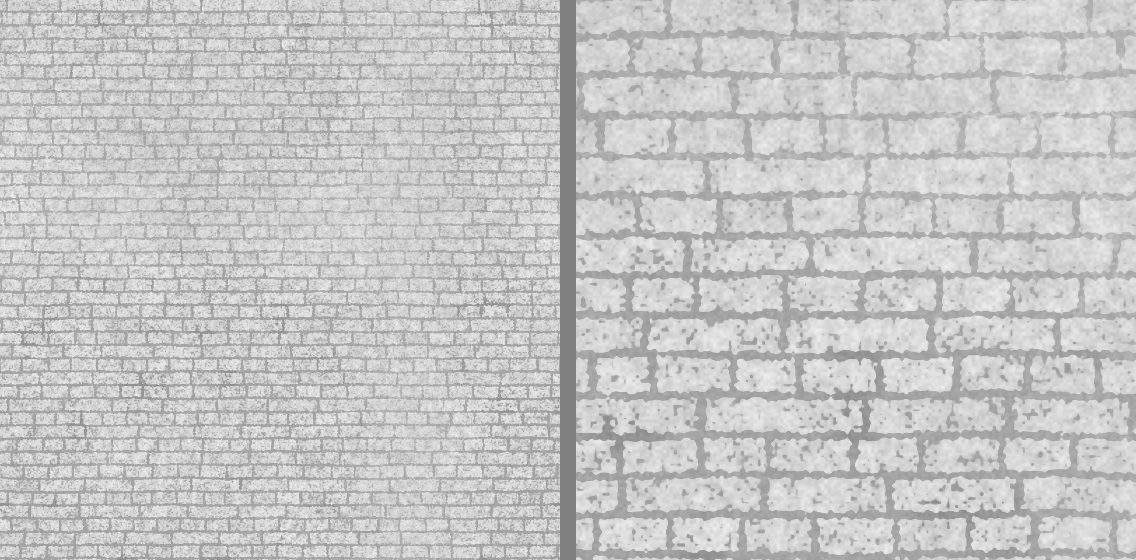
Left: the whole. Right: its middle third, enlarged.
This texture is drawn by a WebGL 1 fragment shader. Its source:

```glsl
precision highp float;
// Weathered pale grey brick wall in 42 courses: rows of long stretchers alternate
// with rows of short headers. Joints come from a rounded box distance roughened by
// noise; wide soft masks wash out the mortar, stain the bricks and add scuffs.

uniform vec2 u_resolution;

const float COURSES = 42.0;
const vec3 BRICK = vec3(0.832);
const vec3 MORTAR = vec3(0.635);
const vec3 DARK_JOINT = vec3(0.5);
const vec3 LIMEWASH = vec3(0.91);

float hash(vec2 p) {
  vec3 q = fract(vec3(p.xyx) * 0.1031);
  q += dot(q, q.yzx + 33.33);
  return fract((q.x + q.y) * q.z);
}

// Value noise that wraps after the given number of cells.
float noise(vec2 uv, vec2 cells, float seed) {
  vec2 p = uv * cells;
  vec2 i = floor(p);
  vec2 f = fract(p);
  f = f * f * (3.0 - 2.0 * f);
  vec2 a = mod(i, cells) + seed;
  vec2 b = mod(i + 1.0, cells) + seed;
  return mix(mix(hash(a), hash(vec2(b.x, a.y)), f.x),
             mix(hash(vec2(a.x, b.y)), hash(b), f.x), f.y);
}

float fbm(vec2 uv, vec2 cells, float seed) {
  float sum = 0.0;
  float weight = 0.5;
  for (int i = 0; i < 4; i++) {
    sum += weight * noise(uv, cells, seed);
    cells *= 2.0;
    seed += 17.0;
    weight *= 0.5;
  }
  return sum / 0.9375;
}

// Soft elliptical patch, 1 at its centre.
float patchMask(vec2 uv, vec2 centre, vec2 radius) {
  vec2 d = (uv - centre) / radius;
  return exp(-dot(d, d));
}

// Uneven position of the joint to the left of brick i.
float jointAt(float i, float count, float row) {
  return i + 0.2 * (hash(vec2(mod(i, count), row) + 5.0) - 0.5);
}

// Returns distance inside the brick edge in course heights, then two brick ids.
vec3 brickCell(vec2 uv) {
  float y = uv.y * COURSES - 0.12;
  float row = mod(floor(y), COURSES);
  float header = 1.0 - mod(row, 2.0);
  float pick = hash(vec2(row, 71.0));
  float count = mix(11.0 + step(0.5, pick), 22.0 + floor(pick * 3.0), header);
  float x = uv.x * count + hash(vec2(row, 13.0));
  float i = floor(x);
  i -= 1.0 - step(jointAt(i, count, row), x);
  i += step(jointAt(i + 1.0, count, row), x);
  float left = x - jointAt(i, count, row);
  float right = jointAt(i + 1.0, count, row) - x;
  float dx = min(left, right) * COURSES / count;
  float dy = 0.5 - abs(fract(y) - 0.5);
  float corner = 0.14;
  vec2 c = max(corner - vec2(dx, dy), 0.0);
  float inside = min(min(dx, dy), corner - length(c));
  return vec3(inside, mod(i, count), row);
}

void main() {
  vec2 uv = gl_FragCoord.xy / u_resolution;
  float pixel = COURSES / min(u_resolution.x, u_resolution.y);

  // Slightly wavy courses
  vec2 warp = vec2(noise(uv, vec2(40.0), 3.0), noise(uv, vec2(24.0), 9.0)) - 0.5;
  vec3 cell = brickCell(uv + warp * vec2(0.002, 0.003));
  float brickTone = hash(cell.yz + 31.0) - 0.5;

  // Broad wear masks
  float cloud = fbm(uv, vec2(5.0), 21.0) - 0.5;
  float wash = 0.6 * patchMask(uv, vec2(0.73, 0.5), vec2(0.11, 0.9))
             + 0.55 * patchMask(uv, vec2(0.5, 0.6), vec2(0.9, 0.08))
             + 0.25 * smoothstep(0.45, 0.7, uv.y) + cloud * 1.1;
  wash = clamp(wash, 0.0, 1.0);
  float stain = patchMask(uv, vec2(0.34, 0.77), vec2(0.2, 0.12))
              + 0.6 * patchMask(uv, vec2(0.83, 0.83), vec2(0.1, 0.1));
  float bright = patchMask(uv, vec2(0.0, 0.63), vec2(0.09, 0.12))
               + patchMask(uv, vec2(1.0, 0.6), vec2(0.09, 0.12));

  // Brick face: tone per brick, mottling and fine grain
  float mottle = fbm(uv, vec2(130.0), 41.0) - 0.5;
  float grain = noise(uv, vec2(500.0), 57.0) - 0.5;
  vec3 face = BRICK + 0.03 * brickTone + 0.13 * mottle + 0.085 * grain;
  face += 0.05 * cloud - 0.03 * stain + 0.03 * bright - 0.022 * wash;

  // Ragged mortar, thinner and paler where washed, with a few dark gaps
  float ragged = 0.13 * (noise(uv, vec2(400.0), 63.0) - 0.5) + 0.1 * mottle;
  float halfWidth = mix(0.102, 0.07, wash);
  float joint = 1.0 - smoothstep(-0.6 * pixel, 0.6 * pixel, cell.x + ragged - halfWidth);
  float gap = smoothstep(0.72, 0.92, noise(uv, vec2(22.0), 77.0)) * (1.0 - 0.6 * wash);
  vec3 mortar = mix(MORTAR, DARK_JOINT, 0.5 * gap) + 0.07 * grain;
  vec3 color = mix(face, mortar, joint * mix(1.0, 0.62, wash));

  // Pale rim on brick edges and thin lime scuffs
  float rim = smoothstep(0.09, 0.0, abs(cell.x + ragged - halfWidth - 0.1));
  float ridge = 1.0 - abs(2.0 * fbm(uv, vec2(34.0), 91.0) - 1.0);
  float scuff = smoothstep(0.93, 1.0, ridge) * (0.1 + 0.5 * wash);
  color += 0.018 * rim;
  color = mix(color, LIMEWASH, scuff * 0.6);
  gl_FragColor = vec4(clamp(color, 0.0, 1.0), 1.0);
}
```
